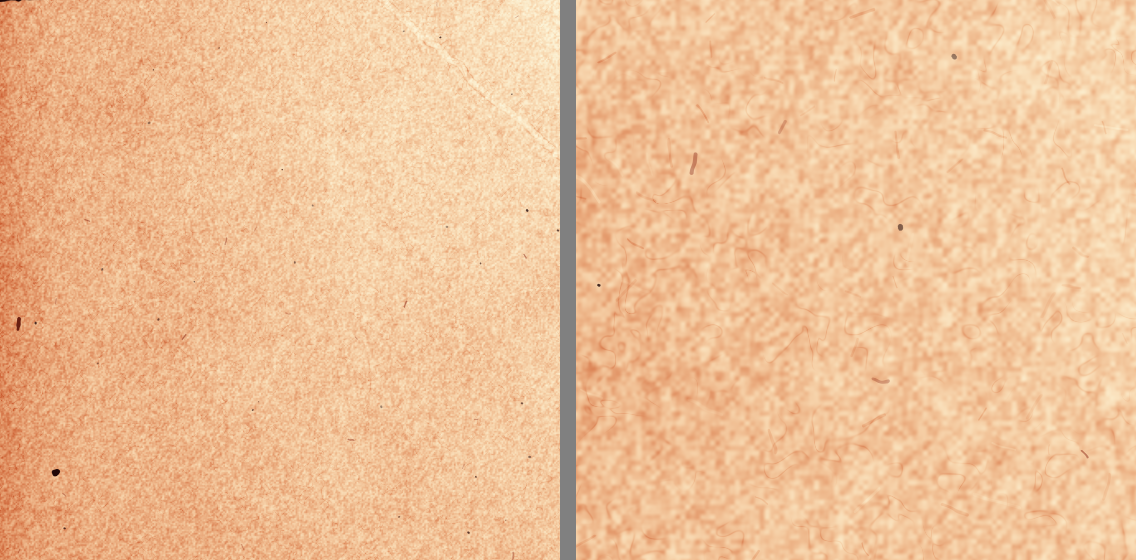
Left, the full canvas; right, a detail of the centre.
Give the GLSL for this texture, as a WebGL 2 fragment shader.

```glsl
#version 300 es
precision highp float;
uniform vec2 u_resolution;
out vec4 fragColor;

const vec3 INK = vec3(0.13, 0.03, 0.03);
const vec3 RUST = vec3(0.55, 0.16, 0.09);

float hash(vec2 cell, uint seed) {
    uvec2 q = uvec2(ivec2(cell)) * uvec2(1597u, 3812u) + seed * 7919u;
    uint h = (q.x ^ (q.y * 2741u)) * 747796u + 28913u;
    h = (h ^ (h >> 15)) * 739981u;
    h = (h ^ (h >> 13)) * 277803u;
    return float((h ^ (h >> 16)) & 65535u) / 65535.0;
}

// Value noise centred on zero
float noise(vec2 p, uint seed) {
    vec2 i = floor(p), f = fract(p);
    f = f * f * (3.0 - 2.0 * f);
    float low = mix(hash(i, seed), hash(i + vec2(1, 0), seed), f.x);
    float high = mix(hash(i + vec2(0, 1), seed), hash(i + vec2(1, 1), seed), f.x);
    return mix(low, high, f.y) - 0.5;
}

float fbm(vec2 p, uint seed) {
    float sum = 0.0, amp = 1.0;
    for (uint k = 0u; k < 4u; k++) {
        sum += amp * noise(p, seed + k);
        p = mat2(1.6, 1.2, -1.2, 1.6) * p;
        amp *= 0.6;
    }
    return sum;
}

float segment(vec2 p, vec2 a, vec2 b) {
    vec2 pa = p - a, ba = b - a;
    return length(pa - ba * clamp(dot(pa, ba) / dot(ba, ba), 0.0, 1.0));
}

float cover(float dist, float radius, float pixel) {
    return 1.0 - smoothstep(radius - 0.7 * pixel, radius + 0.7 * pixel, dist);
}

float soft(float offset, float width) {
    return exp(-offset * offset / (width * width));
}

// Scattered short strokes, one per grid cell at most
float flecks(vec2 p, float grid, float reach, float radius, float chance, float pixel, uint seed) {
    float total = 0.0;
    vec2 home = floor(p * grid);
    for (int y = -1; y <= 1; y++)
    for (int x = -1; x <= 1; x++) {
        vec2 cell = home + vec2(x, y);
        if (hash(cell, seed) > chance) continue;
        vec2 centre = (cell + vec2(hash(cell, seed + 1u), hash(cell, seed + 2u))) / grid;
        float angle = 6.2832 * hash(cell, seed + 3u);
        float size = mix(0.35, 1.0, hash(cell, seed + 4u));
        vec2 arm = reach * size * vec2(cos(angle), sin(angle));
        float bend = 0.25 * reach * noise(p * 1.2 / reach, seed);
        float ink = cover(segment(p + bend, centre - arm, centre + arm), radius * size, pixel);
        total = max(total, ink * mix(0.4, 1.0, hash(cell, seed + 5u)));
    }
    return total;
}

// Broad lighting: dark left edge, bright upper right
float lighting(vec2 p) {
    float tone = 0.20 + 0.33 * p.x + 0.06 * p.y + 0.24 * p.x * p.y;
    tone += 0.14 * soft(length((p - vec2(0.59, 0.68)) * vec2(1.0, 0.8)), 0.27);
    tone += 0.16 * soft(length(p - vec2(1.0, 0.97)), 0.22);
    tone -= 0.30 * exp(-p.x / 0.05);
    return tone + 0.13 * fbm(p * 6.0, 11u) + 0.07 * fbm(p * vec2(38.0, 22.0), 21u);
}

// Fine pulp grain with a slight slant and dark curled hairs
float grain(vec2 p) {
    vec2 slant = mat2(0.8, 0.6, -0.6, 0.8) * p;
    float tone = 0.46 * noise(p * 340.0, 31u) + 0.36 * noise(slant * vec2(270.0, 170.0), 32u);
    tone += 0.24 * noise(p * vec2(210.0, 95.0), 33u);
    float hair = soft(noise(p * 110.0 + 2.0 * noise(p * 60.0, 34u), 35u), 0.055);
    return tone + 0.03 - 0.24 * hair * smoothstep(-0.1, 0.3, noise(p * 55.0, 36u));
}

// Raised fold with thin shaded rims
float crease(vec2 p, vec2 start, vec2 end, float width) {
    vec2 dir = normalize(end - start), rel = p - start;
    float along = dot(rel, dir);
    float offset = dot(rel, vec2(-dir.y, dir.x));
    offset += width * (1.5 * noise(vec2(along * 24.0), 41u) + 0.8 * noise(vec2(along * 90.0), 42u));
    float wear = smoothstep(-0.35, 0.25, noise(p * 48.0, 43u));
    float rims = soft(offset - width, 0.22 * width) + 0.8 * soft(offset + width, 0.22 * width);
    float ends = smoothstep(-0.02, 0.02, along) * smoothstep(-0.02, 0.02, length(end - start) - along);
    return ends * (0.25 * soft(offset, width) - 0.42 * wear * rims);
}

vec3 paper(float tone) {
    float t = clamp(tone, -0.5, 1.35);
    return vec3(0.88, 0.57, 0.39) + t * vec3(0.16, 0.42, 0.42) - t * t * vec3(0.06, 0.10, 0.06);
}

void main() {
    vec2 p = gl_FragCoord.xy / u_resolution;
    float pixel = 1.0 / min(u_resolution.x, u_resolution.y);

    // Surface and folds
    float tone = lighting(p) + grain(p);
    tone += crease(p, vec2(0.66, 1.02), vec2(1.03, 0.694), 0.0065);
    tone += 0.4 * crease(p, vec2(0.91, 0.475), vec2(1.03, 0.495), 0.003);
    tone += 0.12 * soft(segment(p, vec2(0.03, 0.86), vec2(0.13, 0.97)), 0.006);
    tone += 0.12 * soft(segment(p, vec2(0.60, 0.62), vec2(0.59, 0.80)), 0.011);
    tone += 0.18 * flecks(p, 16.0, 0.014, 0.0011, 0.35, pixel, 51u);
    tone -= 0.30 * flecks(p, 26.0, 0.008, 0.0009, 0.45, pixel, 61u);
    vec3 colour = paper(tone);

    // Rust fibres and dark specks
    colour = mix(colour, RUST, 0.6 * flecks(p, 9.0, 0.006, 0.0014, 0.22, pixel, 71u));
    colour = mix(colour, INK, 0.85 * flecks(p, 13.0, 0.0006, 0.0019, 0.2, pixel, 81u));
    float rough = 0.003 * noise(p * 150.0, 91u);
    colour = mix(colour, RUST * 0.75, cover(segment(p, vec2(0.032, 0.411), vec2(0.034, 0.43)) + rough, 0.0025, pixel));
    colour = mix(colour, INK, cover(segment(p, vec2(0.098, 0.155), vec2(0.102, 0.157)) + rough, 0.0052, pixel));

    // Shadowed top left rim
    float rim = cover(1.0 - p.y + 0.04 * p.x + rough, 0.0028, pixel);
    fragColor = vec4(mix(colour, INK, rim), 1.0);
}
```
